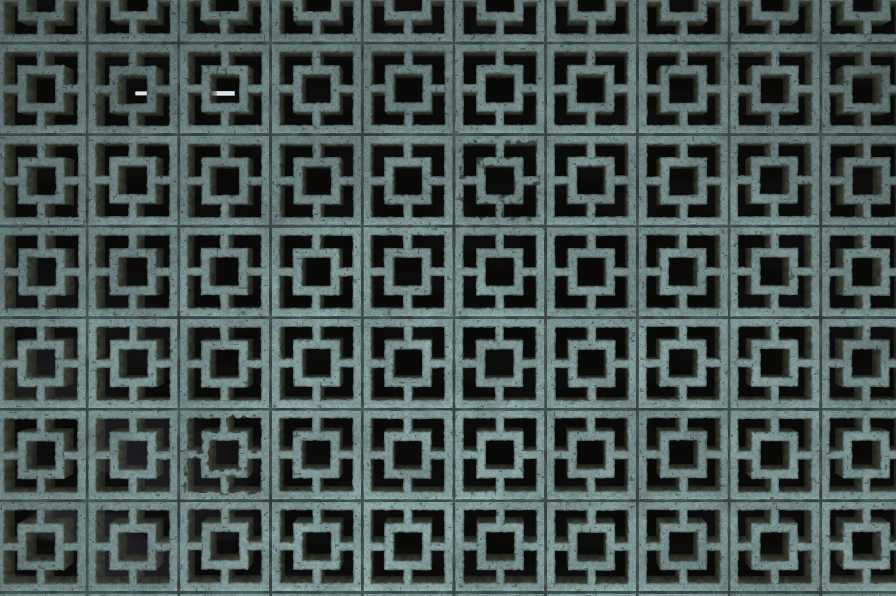
This pattern is drawn by a Shadertoy shader. Its source:

```glsl
const vec2 BLOCKS = vec2(9.77, 6.51);       // blocks across and down the canvas
const vec2 WALL_OFFSET = vec2(0.05, -0.04);
const vec2 VIEW_CENTRE = vec2(5.4, 3.7);
const vec3 PAINT = vec3(0.50, 0.60, 0.595);
const vec3 JOINT = vec3(0.20, 0.245, 0.235);
const vec3 REVEAL = vec3(0.235, 0.255, 0.205);
const vec3 VOID_DARK = vec3(0.035, 0.036, 0.032);
const vec3 VOID_HAZE = vec3(0.17, 0.165, 0.195);

float hash(vec2 p) {
    vec3 v = fract(p.xyx * 0.1031);
    v += dot(v, v.yzx + 33.33);
    return fract((v.x + v.y) * v.z);
}

float noise(vec2 p) {
    vec2 i = floor(p), f = fract(p);
    f = f * f * (3.0 - 2.0 * f);
    return mix(mix(hash(i), hash(i + vec2(1, 0)), f.x),
               mix(hash(i + vec2(0, 1)), hash(i + vec2(1, 1)), f.x), f.y);
}

float box(vec2 p, vec2 halfSize, float radius) {
    vec2 d = abs(p) - halfSize + radius;
    return length(max(d, 0.0)) + min(max(d.x, d.y), 0.0) - radius;
}

float coverage(float d, float blur) {
    return smoothstep(blur, -blur, d);
}

// Negative inside the concrete: frame, square ring and four arms
float blockDistance(vec2 p) {
    vec2 id = floor(p);
    vec2 jitter = vec2(hash(id + 3.7), hash(id + 91.3)) - 0.5;
    vec2 q = fract(p) - 0.5 + 0.012 * jitter;
    float frame = -box(q, vec2(0.397), 0.015);
    float ring = max(box(q, vec2(0.257), 0.012), -box(q, vec2(0.154), 0.012));
    float arms = min(abs(q.x), abs(q.y)) - 0.047;
    arms = max(arms, -box(q, vec2(0.2), 0.0));
    return min(frame, min(ring, arms));
}

// Depth-marched side walls seen through the openings
vec3 addReveals(vec3 behind, vec2 p, float blur) {
    const int STEPS = 10;
    vec2 slant = (p - VIEW_CENTRE) * 0.022;
    float grit = 0.8 + 0.4 * noise(p * 24.0);
    float shade = 0.0;
    for (int i = 1; i <= STEPS; i++) {
        float depth = float(i) / float(STEPS);
        float hit = coverage(blockDistance(p + slant * depth), blur);
        shade = max(shade, hit * (1.0 - 0.55 * depth));
    }
    return mix(behind, REVEAL * grit, shade);
}

// Dim space behind the wall, hazier at the lower left
vec3 backdrop(vec2 p, float blur) {
    float corner = smoothstep(4.2, 0.2, p.x) * smoothstep(4.4, 0.8, p.y);
    float panels = smoothstep(0.4, 0.62, noise(p * vec2(1.6, 2.7) + 8.0));
    float faint = 0.1 * smoothstep(0.55, 0.8, noise(p * vec2(2.0, 5.0)));
    vec3 col = mix(VOID_DARK, VOID_HAZE, max(corner * panels * 0.8, faint));
    float lamp = coverage(box(p - vec2(2.47, 5.45), vec2(0.14, 0.025), 0.01), blur);
    lamp += coverage(box(p - vec2(1.59, 5.45), vec2(0.065, 0.022), 0.01), blur);
    return mix(col, vec3(0.86, 0.9, 0.92), min(lamp, 1.0));
}

vec3 paintedFace(vec2 p, float d, float blur) {
    vec2 id = floor(p);
    vec2 q = fract(p) - 0.5;
    float tone = 0.95 + 0.10 * (hash(id + 17.0) - 0.5);
    tone += 0.14 * (noise(p * 3.0) - 0.5) + 0.10 * (noise(p * 23.0) - 0.5);
    tone += 0.12 * (hash(floor(p * 52.0)) - 0.5);
    tone *= mix(1.04, 0.84, smoothstep(2.5, 6.6, p.y));
    tone *= 1.0 - 0.006 * dot(p.x - VIEW_CENTRE.x, p.x - VIEW_CENTRE.x);

    // Rounded edges and small pits
    tone *= mix(0.72, 1.0, smoothstep(0.0, 0.026, -d));
    tone *= 1.0 - 0.3 * smoothstep(0.83, 0.95, noise(p * 31.0 + 40.0));
    vec3 col = PAINT * tone;

    // Mortar joint, with a pale lip above the horizontal line
    float toJoint = 0.5 - max(abs(q.x), abs(q.y));
    float ragged = 0.006 * noise(p * 19.0);
    float lip = smoothstep(0.055, 0.03, q.y + 0.5);
    col *= 1.0 + 0.07 * lip;
    float joint = 1.0 - smoothstep(0.007, 0.010 + blur, toJoint - ragged);
    return mix(col, JOINT * (0.7 + 0.6 * noise(p * 8.0)), joint * 0.85);
}

void mainImage(out vec4 fragColor, in vec2 fragCoord) {
    vec2 p = fragCoord / iResolution.xy * BLOCKS + WALL_OFFSET;
    float blur = 0.75 * BLOCKS.y / iResolution.y;

    // Uneven edges; a few blocks are chipped more heavily
    vec2 id = floor(p);
    float chipped = max(step(0.96, hash(id + 57.0)), float(id == vec2(5.0, 4.0)));
    float wear = (noise(p * 27.0) - 0.5) * 0.012;
    wear += chipped * 0.035 * smoothstep(0.5, 0.9, noise(p * 17.0 + 5.0));
    float d = blockDistance(p) + wear;

    vec3 col = addReveals(backdrop(p, blur), p, blur);
    col = mix(col, paintedFace(p, d, blur), coverage(d, blur));
    fragColor = vec4(col, 1.0);
}
```
